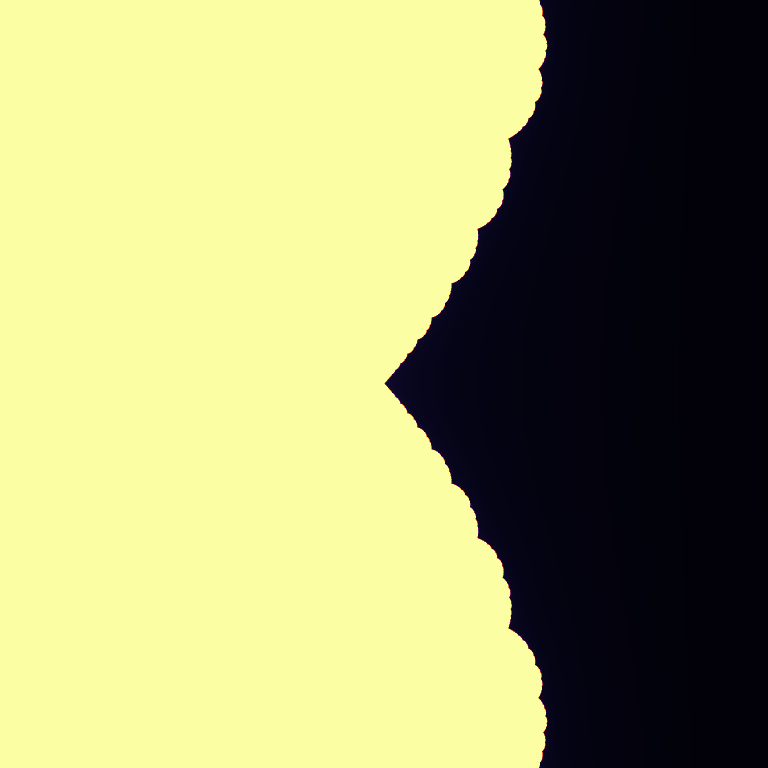
Give the GLSL for this background, as a WebGL 1 fragment shader.

```glsl
precision highp float;
// A filled Julia set of z*z + c, seen close up at its repelling fixed point,
// where the bright interior meets a dark wedge of escaping points.
// Smooth escape time, averaged over each pixel, runs through a heat palette.

uniform vec2 u_resolution;

#define JULIA_C 0.1995              // real constant of the map
#define VIEW_SPAN 0.552             // width of the view in the complex plane
#define TIP vec2(0.5007, 0.5007)    // wedge tip on the canvas
#define HEAT_STEPS 150.0            // escape steps that span the palette
#define HEAT_START 2.0              // escape steps that stay black
#define BAILOUT 2.0
#define MAX_STEPS 150
#define GRID 3                      // samples per pixel side

// Heat in 0..1: black for quick escape, 1 for the interior.
float escapeHeat(vec2 z) {
  float root = sqrt(1.0 - 4.0 * JULIA_C);
  vec2 attractor = vec2(0.5 - 0.5 * root, 0.0);
  for (int i = 0; i < MAX_STEPS; i++) {
    float radius = length(z);
    if (radius > BAILOUT) {
      float steps = float(i) + 1.0 - log2(log(radius) / log(BAILOUT));
      return clamp((steps - HEAT_START) / HEAT_STEPS, 0.0, 1.0);
    }
    // Every point this close to the attracting fixed point stays inside.
    if (distance(z, attractor) < 0.4) return 1.0;
    z = vec2(z.x * z.x - z.y * z.y + JULIA_C, 2.0 * z.x * z.y);
  }
  return 1.0;
}

float ramp(float from, float to, float t) {
  return clamp((t - from) / (to - from), 0.0, 1.0);
}

// Black, indigo, violet, red, orange, pale yellow.
vec3 heatColor(float t) {
  vec3 black = vec3(0.001, 0.000, 0.014);
  vec3 midnight = vec3(0.022, 0.018, 0.095);
  vec3 indigo = vec3(0.080, 0.040, 0.210);
  vec3 violet = vec3(0.340, 0.060, 0.430);
  vec3 red = vec3(0.730, 0.210, 0.330);
  vec3 orange = vec3(0.980, 0.550, 0.040);
  vec3 paleYellow = vec3(0.988, 0.998, 0.645);
  vec3 color = mix(black, midnight, ramp(0.0, 0.04, t));
  color = mix(color, indigo, ramp(0.04, 0.10, t));
  color = mix(color, violet, ramp(0.10, 0.25, t));
  color = mix(color, red, ramp(0.25, 0.50, t));
  color = mix(color, orange, ramp(0.50, 0.75, t));
  return mix(color, paleYellow, ramp(0.75, 1.0, t));
}

void main() {
  float side = min(u_resolution.x, u_resolution.y);
  vec2 corner = gl_FragCoord.xy - 0.5 - 0.5 * (u_resolution - side);
  vec2 repeller = vec2(0.5 + 0.5 * sqrt(1.0 - 4.0 * JULIA_C), 0.0);

  // Averaging heat rather than colour gives the rim its glowing edge.
  float heat = 0.0;
  for (int j = 0; j < GRID; j++) {
    for (int i = 0; i < GRID; i++) {
      vec2 jitter = (vec2(float(i), float(j)) + 0.5) / float(GRID);
      vec2 uv = (corner + jitter) / side;
      heat += escapeHeat(repeller + (uv - TIP) * VIEW_SPAN);
    }
  }
  heat /= float(GRID * GRID);

  gl_FragColor = vec4(heatColor(heat), 1.0);
}
```
